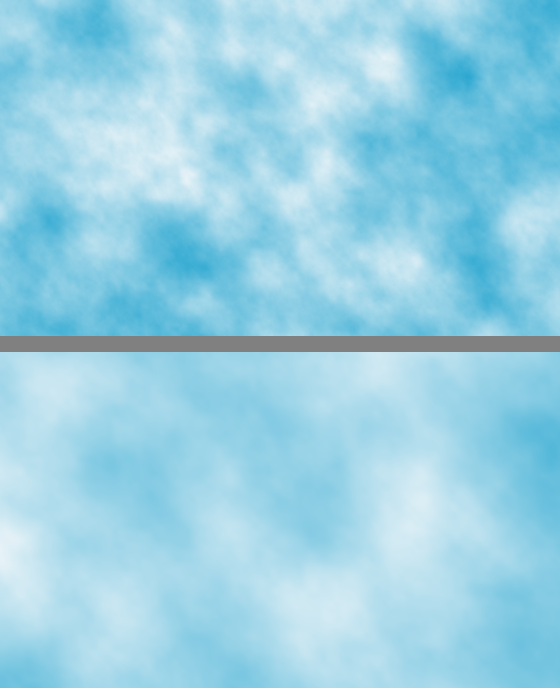
Top: the whole. Bottom: its middle third, enlarged.
Reproduce this texture procedurally as a WebGL 2 fragment shader.

```glsl
#version 300 es
precision highp float;
// Soft white clouds drifting over a bright cyan-blue sky, from layered value noise.

uniform vec2 u_resolution;
out vec4 fragColor;

const int OCTAVES = 6;
const float CLOUD_CELLS = 4.6;   // largest noise cells per canvas height
const float GAIN = 0.51;         // strength of each finer octave
const float CONTRAST = 1.31;
const float COVERAGE = 0.5;      // mean cloud density
const float DRIFT_ANGLE = 0.85;  // clouds trail down to the right
const float DRIFT_STRETCH = 1.12;
const vec3 SKY_BLUE = vec3(0.13, 0.64, 0.81);
const vec3 CLOUD_WHITE = vec3(0.98, 0.98, 0.985);

// Integer hash of a lattice cell, giving 0..1
float hashCell(ivec2 cell, uint seed) {
    uint h = uint(cell.x) * 1597334677u ^ uint(cell.y) * 3812015801u ^ seed * 2654435769u;
    h = (h ^ (h >> 16)) * 2146121005u;
    h = (h ^ (h >> 15)) * 2221713035u;
    h ^= h >> 16;
    return float(h >> 8) / 16777216.0;
}

// Smoothly interpolated lattice noise
float valueNoise(vec2 p, uint seed) {
    ivec2 cell = ivec2(floor(p));
    vec2 f = fract(p);
    vec2 w = f * f * (3.0 - 2.0 * f);
    float bottom = mix(hashCell(cell, seed), hashCell(cell + ivec2(1, 0), seed), w.x);
    float top = mix(hashCell(cell + ivec2(0, 1), seed), hashCell(cell + ivec2(1, 1), seed), w.x);
    return mix(bottom, top, w.y);
}

vec2 rotate(vec2 p, float angle) {
    float c = cos(angle), s = sin(angle);
    return vec2(c * p.x - s * p.y, s * p.x + c * p.y);
}

// Lengthens features along one direction, keeping their area
vec2 stretchAlong(vec2 p, float angle, float amount) {
    vec2 q = rotate(p, angle);
    return rotate(q * vec2(1.0 / amount, amount), -angle);
}

// Normalised sum of octaves, each shifted against the last
float cloudNoise(vec2 p, float gain) {
    float sum = 0.0, total = 0.0, amplitude = 1.0;
    for (int i = 0; i < OCTAVES; i++) {
        sum += amplitude * valueNoise(p, uint(i) + 7u);
        total += amplitude;
        amplitude *= gain;
        p = p * 2.0 + vec2(3.7, 8.3);
    }
    return sum / total;
}

// Sky to cloud colour ramp
vec3 skyColor(float density) {
    return mix(SKY_BLUE, CLOUD_WHITE, clamp(density, 0.0, 1.0));
}

void main() {
    vec2 uv = gl_FragCoord.xy / u_resolution.y;
    vec2 p = stretchAlong(uv * CLOUD_CELLS, DRIFT_ANGLE, DRIFT_STRETCH) + vec2(31.3, 45.6);
    float density = COVERAGE + CONTRAST * (cloudNoise(p, GAIN) - 0.5);
    fragColor = vec4(skyColor(density), 1.0);
}
```
